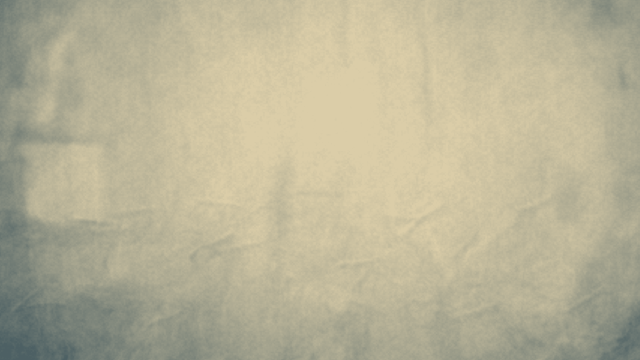
Write a Shadertoy shader that draws this texture.

```glsl
// Aged plaster wall: warm central glow, cool stained edges, trowel marks and creases.
const vec3 SHADE = vec3(0.35, 0.415, 0.415);
const vec3 CREAM = vec3(0.84, 0.79, 0.65);
const vec2 GLOW_CENTER = vec2(0.54, 0.63);
const vec2 GLOW_FALLOFF = vec2(1.95, 1.12);
const float GLOW_LEVEL = 1.04;
const float MOTTLE = 0.62;
const float STREAKS = 0.22;
const float RELIEF = 0.75;
const float GRAIN = 0.07;
const int CREASES = 16;

float hash(vec2 p) {
    return fract(sin(dot(p, vec2(127.1, 311.7))) * 43758.545);
}

float noise(vec2 p) {
    vec2 i = floor(p), f = fract(p);
    f = f * f * (3.0 - 2.0 * f);
    return mix(mix(hash(i), hash(i + vec2(1, 0)), f.x),
               mix(hash(i + vec2(0, 1)), hash(i + vec2(1, 1)), f.x), f.y);
}

float fbm(vec2 p) {
    float sum = 0.0, amp = 0.5;
    for (int i = 0; i < 5; i++) {
        sum += amp * noise(p);
        p = mat2(1.6, 1.2, -1.2, 1.6) * p + 7.3;
        amp *= 0.5;
    }
    return sum;
}

// Soft elliptical patch.
float stain(vec2 uv, vec2 center, vec2 size) {
    vec2 d = (uv - center) / size;
    return exp(-dot(d, d));
}

// Soft stroke from a to b.
float stroke(vec2 p, vec2 a, vec2 b, float width) {
    vec2 ab = b - a;
    float d = length(p - a - ab * clamp(dot(p - a, ab) / dot(ab, ab), 0.0, 1.0));
    return exp(-d * d / (width * width));
}

// Rectangle with feathered sides.
float panel(vec2 uv, vec2 low, vec2 high, float feather) {
    vec2 s = smoothstep(low - feather, low + feather, uv)
           * (1.0 - smoothstep(high - feather, high + feather, uv));
    return s.x * s.y;
}

float wrinkles(vec2 p) {
    vec2 bend = vec2(fbm(p * 4.0), fbm(p * 4.0 + 19.0));
    return fbm(p * vec2(6.0, 5.0) + bend * 2.5);
}

void mainImage(out vec4 fragColor, in vec2 fragCoord) {
    vec2 uv = fragCoord / iResolution.xy;
    vec2 p = fragCoord / iResolution.y;
    float aspect = iResolution.x / iResolution.y;
    vec2 warp = vec2(fbm(p * 7.0), fbm(p * 7.0 + 31.0)) - 0.48;
    vec2 wuv = uv + warp * vec2(0.05, 0.07);
    vec2 wp = p + warp * 0.05;

    // Broad light, fading toward the walls.
    vec2 offset = uv - GLOW_CENTER;
    float tone = GLOW_LEVEL - dot(GLOW_FALLOFF, offset * offset);
    float rough = clamp(1.15 - tone, 0.15, 0.8);
    float lower = 1.0 - smoothstep(0.3, 0.6, uv.y);

    // Mottling, vertical runs and embossed wrinkles.
    float cloud = fbm(p * 3.2 + warp * 2.0 + 4.0) - 0.48;
    float blotch = fbm(p * vec2(11.0, 8.0) + warp * 3.0) - 0.48;
    tone += MOTTLE * rough * (cloud + 0.8 * blotch);
    float run = fbm(vec2(p.x * 17.0, p.y * 2.5) + warp * 2.0) - 0.48;
    tone += STREAKS * run * (0.35 + rough);
    float slope = wrinkles(p) - wrinkles(p + vec2(0.008, -0.01));
    tone += RELIEF * slope * (0.12 + 0.6 * lower + 0.35 * rough);

    // Pale worn plaster on the left, with dark seams around it.
    tone += 0.15 * panel(wuv, vec2(0.04, 0.4), vec2(0.17, 0.61), 0.012);
    tone += 0.17 * stroke(wp, vec2(0.11, 0.68), vec2(0.19, 0.9), 0.022);
    tone += 0.12 * stroke(wp, vec2(0.03, 0.64), vec2(0.05, 0.74), 0.018);
    tone -= 0.2 * stain(wuv, vec2(0.03, 0.775), vec2(0.015, 0.045));
    tone -= 0.15 * stain(wuv, vec2(0.06, 0.627), vec2(0.09, 0.02));
    tone -= 0.13 * stain(wuv, vec2(0.07, 0.36), vec2(0.13, 0.04));
    tone -= 0.1 * stain(wuv, vec2(0.16, 0.12), vec2(0.07, 0.14));

    // Stains toward the centre and the right side.
    tone -= 0.13 * stain(wuv, vec2(0.435, 0.46), vec2(0.025, 0.1));
    tone -= 0.08 * stroke(wp, vec2(0.96, 0.82), vec2(0.96, 0.99), 0.018);
    tone -= 0.07 * stroke(wp, vec2(1.2, 0.66), vec2(1.18, 0.9), 0.014);
    tone -= 0.17 * stain(wuv, vec2(0.89, 0.45), vec2(0.022, 0.07));
    tone -= 0.15 * stain(wuv, vec2(0.97, 0.44), vec2(0.025, 0.06));
    tone -= 0.17 * stain(wuv, vec2(0.97, 0.77), vec2(0.008, 0.04));
    tone -= 0.1 * stain(wuv, vec2(0.97, 0.98), vec2(0.06, 0.05));

    // Raised folds: a lit edge above a thin shadow.
    float fold = stroke(wp, vec2(1.11, 0.36), vec2(1.22, 0.44), 0.008);
    float foldShadow = stroke(wp, vec2(1.12, 0.345), vec2(1.23, 0.425), 0.012);
    tone += 0.09 * fold - 0.09 * foldShadow;
    tone -= 0.08 * stroke(wp, vec2(0.83, 0.47), vec2(0.95, 0.455), 0.008);
    for (int i = 0; i < CREASES; i++) {
        float id = float(i);
        vec2 mid = vec2(hash(vec2(id, 2.0)) * aspect, 0.05 + 0.4 * hash(vec2(id, 5.0)));
        vec2 arm = vec2(0.05, 0.05 * (hash(vec2(id, 9.0)) - 0.2));
        tone += 0.06 * stroke(wp, mid - arm, mid + arm, 0.006);
        tone -= 0.06 * stroke(wp + vec2(-0.004, 0.012), mid - arm, mid + arm, 0.009);
    }

    // Fine grain and colour.
    tone += GRAIN * (noise(p * 240.0) + noise(p * 120.0) - 1.0);
    vec3 color = mix(SHADE, CREAM, clamp(tone, -0.1, 1.04));
    fragColor = vec4(color, 1.0);
}
```
